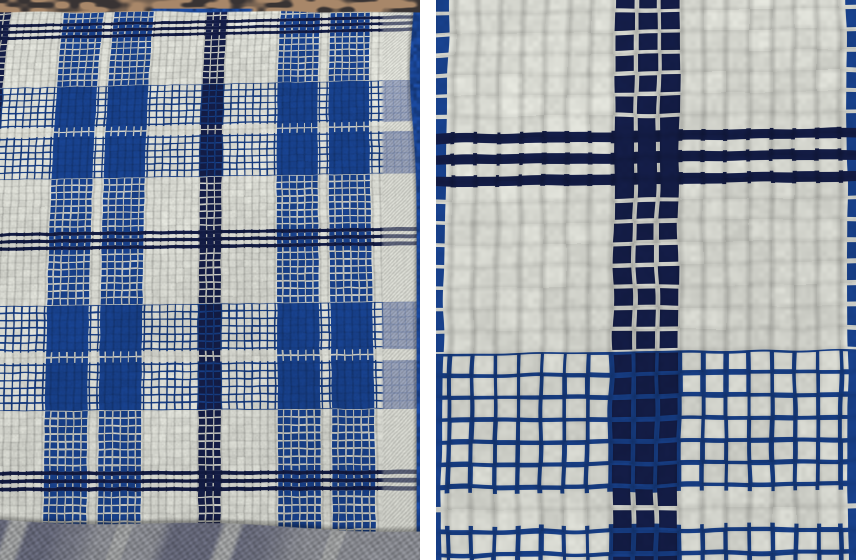
Left, the full canvas; right, a detail of the centre.
This texture is drawn by a WebGL 2 fragment shader. Its source:

```glsl
#version 300 es
precision highp float;

uniform vec2 u_resolution;
out vec4 fragColor;

// Thread colours
const vec3 WHITE = vec3(0.83, 0.835, 0.805);
const vec3 BLUE = vec3(0.09, 0.245, 0.53);
const vec3 NAVY = vec3(0.075, 0.11, 0.27);
const vec3 HEM_BLUE = vec3(0.56, 0.60, 0.70);
const vec3 FOLD_GREY = vec3(0.40, 0.41, 0.48);
const vec3 CLUTTER_DARK = vec3(0.22, 0.20, 0.20);
const vec3 CLUTTER_TAN = vec3(0.66, 0.53, 0.41);

// Plaid layout, counted in threads
const vec2 THREADS = vec2(30.0, 32.0);      // per repeat, across and down
const vec2 BAND_HALF = vec2(6.2, 7.0);      // wide blue bands
const vec2 STRIPE_HALF = vec2(0.75, 0.72);  // white stripe inside each band
const vec2 NAVY_HALF = vec2(1.5, 1.4);      // triple navy lines
const vec2 FLOAT_HALF = vec2(0.41, 0.40);   // visible part of each warp float

// Cloth placement, in canvas heights, y downward
const float FIRST_ROW = 0.0495;
const float ROW_PERIOD = 0.350;
const float ROW_GROWTH = 0.0273;
const float HEM_X = 0.681;

float hash(vec2 p) {
    p = fract(p * vec2(0.1031, 0.1137));
    p += dot(p, p.yx + 33.33);
    return fract((p.x + p.y) * p.x * 37.0);
}

float noise(vec2 p) {
    vec2 i = floor(p), f = fract(p);
    f = f * f * (3.0 - 2.0 * f);
    return mix(mix(hash(i), hash(i + vec2(1, 0)), f.x),
               mix(hash(i + vec2(0, 1)), hash(i + vec2(1, 1)), f.x), f.y);
}

float inside(float d, float halfWidth, float soft) {
    return 1.0 - smoothstep(halfWidth - soft, halfWidth + soft, d);
}

// Plane position to thread coordinates, with mild perspective
vec2 threadSpace(vec2 p) {
    float centre = 0.374 + 0.016 * exp(-6.0 * p.y);
    float period = 0.385 + 0.062 * p.y - 0.027 * p.y * p.y;
    float y = p.y + (p.x - 0.375) * 0.024 * (1.0 - p.y) - FIRST_ROW;
    float disc = ROW_PERIOD * ROW_PERIOD + 4.0 * ROW_GROWTH * y;
    float v = (sqrt(max(disc, 0.0)) - ROW_PERIOD) / (2.0 * ROW_GROWTH);
    return vec2((p.x - centre) / period, v) * THREADS;
}

vec3 cloth(vec2 p, float px) {
    vec2 s = threadSpace(p);
    s += 0.12 * (vec2(noise(p * 45.0), noise(p * 45.0 + 70.0)) - 0.5);
    vec2 soft = clamp(fwidth(s) * 0.6, 0.01, 0.5);
    vec2 fold = abs(s - THREADS * round(s / THREADS));
    vec2 mid = abs(THREADS * 0.5 - fold);
    vec2 id = vec2(round(s.x), floor(s.y));
    vec2 cell = vec2(s.x - id.x, s.y - id.y - 0.5);

    // Colour of the vertical and horizontal yarns
    float warpBlue = inside(mid.x, BAND_HALF.x, soft.x) * (1.0 - inside(mid.x, STRIPE_HALF.x, soft.x));
    float weftBlue = inside(mid.y, BAND_HALF.y, soft.y) * (1.0 - inside(mid.y, STRIPE_HALF.y, soft.y));
    float navyRow = inside(fold.y, NAVY_HALF.y, soft.y);
    float navyLine = navyRow * inside(0.5 - abs(cell.y), 0.28, soft.y);
    vec3 warp = mix(WHITE, BLUE, warpBlue);
    warp = mix(warp, NAVY, inside(fold.x, NAVY_HALF.x, soft.x));
    vec3 weft = mix(mix(WHITE, BLUE, weftBlue), NAVY, navyLine);

    // Warp floats over weft, each a little different
    vec2 size = FLOAT_HALF + 0.06 * (hash(id + 90.0) - 0.5);
    size.y -= 0.13 * navyRow;
    float over = inside(abs(cell.x), size.x, soft.x) * inside(abs(cell.y), size.y, soft.y);
    vec3 col = mix(weft, warp, over);
    float groove = smoothstep(0.25, 0.5, abs(cell.x));
    float dip = smoothstep(0.25, 0.5, abs(cell.y));
    col *= 1.03 - 0.13 * groove - 0.06 * dip + 0.07 * (hash(id) - 0.5);

    // Flat, finely woven hem on the right
    vec3 hem = mix(WHITE, HEM_BLUE, weftBlue);
    hem = mix(hem, NAVY, 0.6 * navyLine);
    hem *= 0.98 + 0.06 * sin((s.x + s.y) * 12.0) * inside(soft.x, 0.3, 0.2);
    return mix(col, hem, smoothstep(HEM_X - px, HEM_X + 0.006, p.x) * 0.9);
}

// Turned-up reverse side along the bottom
vec3 reverseSide(vec2 p) {
    vec2 q = vec2(p.x - 0.35 * (1.0 - p.y), p.y);
    float stripe = inside(abs(fract(q.x * 5.2 - 0.55) - 0.5), 0.09, 0.04);
    float pale = smoothstep(0.35, 0.65, noise(vec2(q.x * 9.0, 3.0)));
    float weave = sin(q.x * 480.0) * sin(q.y * 520.0);
    vec3 col = mix(FOLD_GREY, WHITE * 0.86, max(0.7 * stripe, 0.45 * pale));
    return col * (0.95 + 0.12 * weave + 0.12 * (noise(p * 200.0) - 0.5));
}

void main() {
    float px = 1.0 / u_resolution.y;
    vec2 p = vec2(gl_FragCoord.x, u_resolution.y - gl_FragCoord.y) * px;
    vec3 col = cloth(p, px);
    col *= 1.02 - 0.08 * p.y + 0.06 * (noise(p * 7.0) - 0.5) + 0.06 * (noise(p * 320.0) - 0.5);

    // Blue layer showing past the right edge
    float side = 0.744 - 0.012 * exp(-pow((p.y - 0.13) * 8.0, 2.0));
    col *= 1.0 - 0.25 * smoothstep(side - 0.008, side, p.x);
    vec3 under = BLUE * (0.85 + 0.4 * noise(p * 170.0));
    col = mix(col, under, smoothstep(side - px, side + px, p.x));

    // Shelf clutter above the top edge
    float top = 0.021 + 0.004 * (noise(vec2(p.x * 14.0, 5.0)) - 0.5);
    float clutter = noise(p * vec2(45.0, 110.0));
    vec3 shelf = mix(CLUTTER_DARK, CLUTTER_TAN, smoothstep(0.25, 0.65, clutter));
    float backLayer = inside(abs(p.x - 0.36), 0.09, 0.005) * smoothstep(0.014, 0.017, p.y);
    shelf = mix(shelf, under, backLayer);
    col = mix(shelf, col, smoothstep(top - px, top + px, p.y));

    // Bottom fold with its contact shadow
    float lip = 0.928 + 0.026 * p.x + 0.004 * sin(p.x * 12.0);
    col *= 1.0 - 0.3 * smoothstep(lip - 0.012, lip, p.y);
    col = mix(col, reverseSide(p), smoothstep(lip - px, lip + px, p.y));
    fragColor = vec4(clamp(col, 0.0, 1.0), 1.0);
}
```
